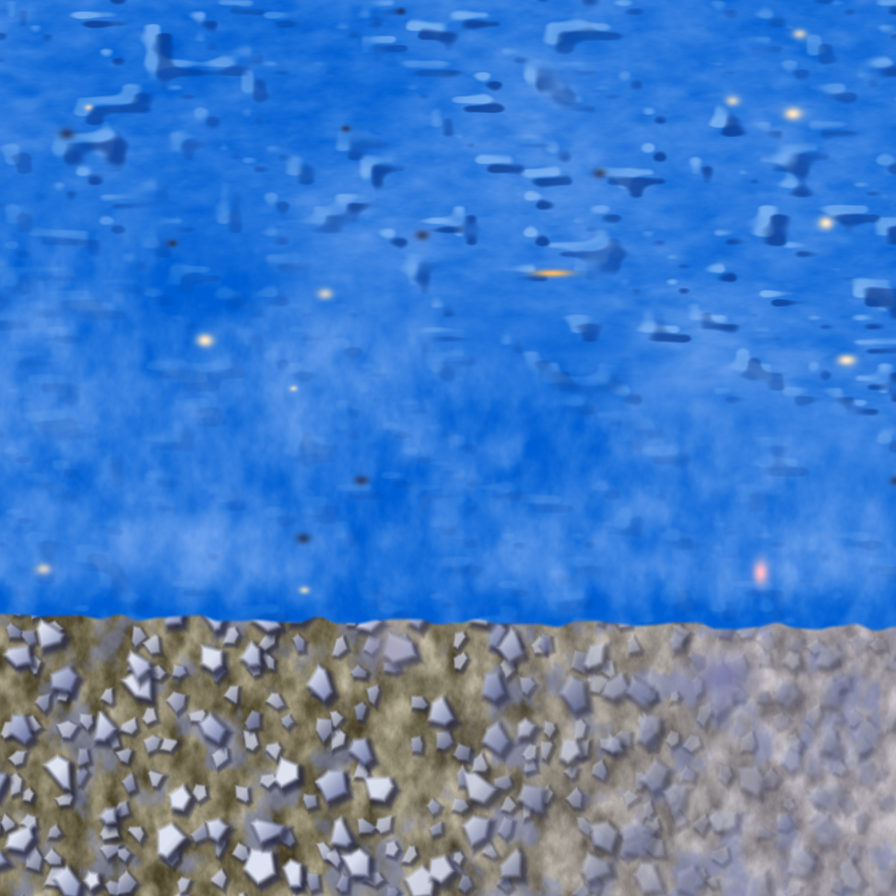
Reproduce this texture procedurally as a Shadertoy shader.

```glsl
// Blue painted surface above a strip of stony aggregate, seen close up.
// Paint: layered value noise with embossed dents and scattered glints.
// Aggregate: jittered convex polygons over mottled ground, paler to the right.

const vec3 PAINT_DEEP = vec3(0.04, 0.40, 0.84);
const vec3 PAINT_PALE = vec3(0.34, 0.58, 0.91);
const vec3 PAINT_SHADOW = vec3(0.03, 0.22, 0.56);
const vec3 PAINT_SHINE = vec3(0.58, 0.77, 0.98);
const vec3 GLINT = vec3(1.0, 0.90, 0.77);
const vec3 GROUND_OLIVE = vec3(0.49, 0.46, 0.36);
const vec3 GROUND_GREY = vec3(0.64, 0.62, 0.65);
const vec3 STONE_DARK = vec3(0.15, 0.16, 0.27);
const vec3 STONE_BLUE = vec3(0.48, 0.52, 0.70);
const vec3 STONE_WHITE = vec3(0.90, 0.92, 0.98);
const float EDGE_HEIGHT = 0.313;
const float EDGE_SLOPE = -0.014;
const float LARGE_STONES = 23.0;
const float SMALL_STONES = 38.0;

vec3 hash3(vec2 p) {
    vec3 q = fract(p.xyx * vec3(0.1031, 0.1030, 0.0973));
    q += dot(q, q.yxz + 33.33);
    return fract((q.xxy + q.yzz) * q.zyx);
}

float noise(vec2 p) {
    vec2 i = floor(p), f = fract(p);
    f = f * f * (3.0 - 2.0 * f);
    float low = mix(hash3(i).x, hash3(i + vec2(1, 0)).x, f.x);
    float high = mix(hash3(i + vec2(0, 1)).x, hash3(i + 1.0).x, f.x);
    return mix(low, high, f.y);
}

float fbm(vec2 p) {
    float sum = 0.0, weight = 0.5;
    for (int k = 0; k < 4; k++) {
        sum += weight * noise(p);
        p = mat2(1.6, 1.2, -1.2, 1.6) * p + 7.3;
        weight *= 0.5;
    }
    return sum / 0.9375;
}

// Soft elliptical patch
float blob(vec2 p, vec2 centre, vec2 radius) {
    vec2 d = (p - centre) / radius;
    return exp(-dot(d, d));
}

// Sparse bright or dark specks, at most one per cell
float specks(vec2 p, vec2 cells, float chance, vec2 radius) {
    vec2 q = p * cells, id = floor(q);
    vec3 h = hash3(id + 91.0);
    vec2 centre = (id + 0.25 + 0.5 * h.xy) / cells;
    return step(1.0 - chance, h.z) * blob(p, centre, radius * (0.6 + 0.7 * h.x));
}

vec3 paint(vec2 p) {
    // Broad light and dark areas
    float tone = 0.47 + 1.0 * (fbm(p * vec2(5.0, 8.0) + 3.0) - 0.5);
    tone += 0.25 * blob(p, vec2(0.68, 0.83), vec2(0.20, 0.13));
    tone += 0.30 * blob(p, vec2(0.18, 0.39), vec2(0.22, 0.05));
    tone += 0.38 * blob(p, vec2(0.92, 0.37), vec2(0.13, 0.05));
    tone += 0.18 * blob(p, vec2(0.30, 0.58), vec2(0.28, 0.07));
    tone += 0.15 * blob(p, vec2(0.03, 0.72), vec2(0.10, 0.08));
    tone -= 0.30 * blob(p, vec2(0.24, 0.68), vec2(0.14, 0.05));
    tone -= 0.25 * blob(p, vec2(0.42, 0.46), vec2(0.18, 0.05));
    tone -= 0.22 * blob(p, vec2(0.18, 0.91), vec2(0.22, 0.09));
    tone -= 0.25 * blob(p, vec2(0.93, 0.64), vec2(0.07, 0.05));
    tone -= 0.55 * smoothstep(0.06, 0.0, p.y - EDGE_HEIGHT - EDGE_SLOPE * p.x);

    // Flat dashes above the diagonal, soft upright mottling below it
    float rough = smoothstep(-0.08, 0.10, p.y + 0.29 * p.x - 0.77);
    float mottle = fbm(p * vec2(42.0, 30.0)) - 0.5;
    float dashes = fbm(p * vec2(32.0, 68.0) + 20.0) - 0.5;
    tone += mix(1.25 * mottle, 0.85 * dashes, rough);
    vec3 col = mix(PAINT_DEEP, PAINT_PALE, clamp(tone, -0.15, 1.2));

    // Dents: a dark hollow with a lit lip beside it
    vec2 q = p * vec2(38.0, 74.0);
    float clusters = smoothstep(0.35, 0.65, noise(p * 9.0 + 5.0));
    float strength = mix(0.20, 0.45 + 0.4 * clusters, rough);
    float hollow = smoothstep(0.70, 0.92, noise(q));
    float lip = smoothstep(0.70, 0.92, noise(q + vec2(0.5, -0.75)));
    col = mix(col, PAINT_SHINE, lip * strength * 0.75);
    col = mix(col, PAINT_SHADOW, hollow * strength * 0.85);

    // Scattered grit, then the strongest glints
    col = mix(col, STONE_DARK, 0.7 * specks(p + 0.37, vec2(15.0), 0.06, vec2(0.007, 0.005)));
    col = mix(col, GLINT, 0.75 * specks(p, vec2(13.0), 0.07, vec2(0.007, 0.005)));
    float bright = blob(p, vec2(0.885, 0.873), vec2(0.010, 0.007))
        + blob(p, vec2(0.922, 0.751), vec2(0.008, 0.007))
        + blob(p, vec2(0.945, 0.598), vec2(0.010, 0.006))
        + blob(p, vec2(0.229, 0.620), vec2(0.009, 0.007));
    col = mix(col, GLINT, min(bright, 1.0));
    col = mix(col, vec3(0.96, 0.72, 0.42), blob(p, vec2(0.617, 0.695), vec2(0.021, 0.004)));
    return mix(col, vec3(1.0, 0.74, 0.80), blob(p, vec2(0.849, 0.361), vec2(0.008, 0.013)));
}

// Lays one layer of faceted stones over the ground colour
vec3 stones(vec3 col, vec2 p, float scale, float chance, float contrast) {
    vec2 q = p * vec2(scale, scale * 0.87), cell = floor(q);
    for (int n = 0; n < 9; n++) {
        vec2 id = cell + vec2(n % 3 - 1, n / 3 - 1);
        vec3 h = hash3(id + scale), g = hash3(id + scale + 50.0);
        if (h.z > chance) continue;
        vec2 d = q - id - 0.15 - 0.7 * h.xy;
        float dist = -1.0, shade = -1.0;
        for (int k = 0; k < 5; k++) {
            float a = 1.2566 * (float(k) + 0.6 * fract(g.x * float(k + 3))) + 6.2832 * g.y;
            vec2 dir = vec2(cos(a), sin(a));
            float reach = 0.18 + 0.20 * fract(g.z * float(2 * k + 3));
            dist = max(dist, dot(d, dir) - reach);
            shade = max(shade, dot(d - vec2(0.10, -0.10), dir) - reach);
        }
        float light = clamp(g.x + 0.25 + 0.9 * (d.y - d.x), 0.0, 1.0);
        col = mix(col, STONE_DARK, smoothstep(0.15, -0.05, shade) * contrast * 0.80);
        col = mix(col, mix(STONE_BLUE, STONE_WHITE, light), smoothstep(0.05, -0.10, dist) * contrast);
    }
    return col;
}

vec3 aggregate(vec2 p) {
    float pale = smoothstep(0.35, 0.95, p.x + 0.25 * (0.15 - p.y));
    float contrast = mix(0.95, 0.32, pale);
    vec3 col = mix(GROUND_OLIVE, GROUND_GREY, pale);
    col += (fbm(p * vec2(55.0, 38.0)) - 0.5) * mix(0.65, 0.45, pale);
    col = mix(col, STONE_BLUE, 0.6 * smoothstep(0.5, 0.75, fbm(p * vec2(34.0, 26.0) + 11.0)));
    col = stones(col, p, SMALL_STONES, 0.55, contrast * 0.75);
    col = stones(col, p, LARGE_STONES, 0.50, contrast);
    col = mix(col, vec3(0.47, 0.49, 0.69), 0.85 * blob(p, vec2(0.805, 0.243), vec2(0.032, 0.026)));
    return mix(col, vec3(0.58, 0.57, 0.67), 0.75 * blob(p, vec2(0.435, 0.278), vec2(0.026, 0.026)));
}

void mainImage(out vec4 fragColor, in vec2 fragCoord) {
    vec2 p = fragCoord / iResolution.xy;
    float edge = EDGE_HEIGHT + EDGE_SLOPE * p.x + 0.008 * (noise(vec2(p.x * 45.0, 2.0)) - 0.5);
    float softness = max(0.003, 1.0 / iResolution.y);
    vec3 col = mix(aggregate(p), paint(p), smoothstep(-softness, softness, p.y - edge));
    fragColor = vec4(clamp(col, 0.0, 1.0), 1.0);
}
```
